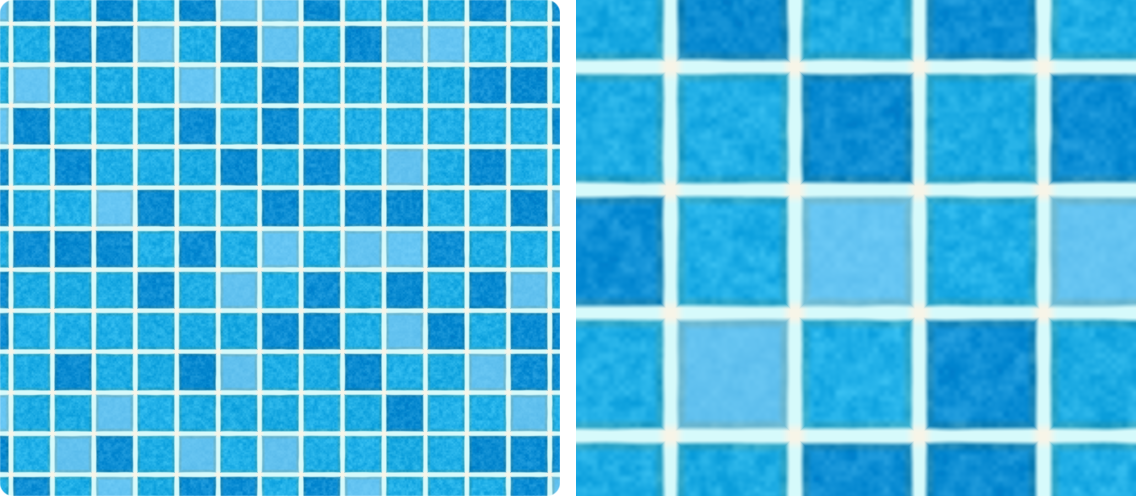
Left, the full canvas; right, a detail of the centre.
Give the GLSL for this pattern, as a Shadertoy shader.

```glsl
// Pool mosaic: square glass tiles in three blues, set in pale grout on a
// panel with rounded corners. A hash picks each tile's blue, and two octaves
// of value noise mottle the glass; edges come from distance to the grid.

float hash(vec2 p) {
    vec3 q = fract(p.xyx * vec3(0.1031, 0.1030, 0.0973));
    q += dot(q, q.yzx + 33.33);
    return fract((q.x + q.y) * q.z);
}

float valueNoise(vec2 p) {
    vec2 cell = floor(p), f = fract(p);
    f = f * f * (3.0 - 2.0 * f);
    return mix(mix(hash(cell), hash(cell + vec2(1, 0)), f.x),
               mix(hash(cell + vec2(0, 1)), hash(cell + vec2(1, 1)), f.x), f.y);
}

float roundedBox(vec2 p, vec2 halfSize, float radius) {
    vec2 d = abs(p) - halfSize + radius;
    return length(max(d, 0.0)) + min(max(d.x, d.y), 0.0) - radius;
}

// Roughly one half mid blue, one third deep blue, the rest pale.
vec3 glassColour(vec2 id) {
    float pick = hash(id + 71.0);
    vec3 colour = vec3(0.12, 0.68, 0.90);
    if (pick < 0.34) colour = vec3(0.045, 0.55, 0.825);
    else if (pick > 0.86) colour = vec3(0.39, 0.765, 0.945);
    return colour + 0.025 * (hash(id + 19.0) - 0.5);
}

void mainImage(out vec4 fragColor, in vec2 fragCoord) {
    vec2 uv = fragCoord / iResolution.xy;

    // Grid counted from the top left, with cut tiles along the border
    vec2 grid = vec2(uv.x, 1.0 - uv.y) * vec2(13.51, 12.1) - vec2(0.264, 0.578);
    vec2 id = floor(grid) + 40.0;
    vec2 toLine = 0.5 - abs(fract(grid) - 0.5);
    float pixel = 13.51 / iResolution.x;

    // Mottled glass, calmer on the pale tiles
    vec3 glass = glassColour(id);
    vec2 grainPos = grid + 40.0;
    float mottle = 0.6 * valueNoise(grainPos * 11.0)
                 + 0.4 * valueNoise(grainPos * 23.0 + 7.0) - 0.5;
    float strength = mix(0.22, 0.08, smoothstep(0.2, 0.35, glass.r));
    glass += mottle * strength * vec3(0.9, 0.65, 0.4);

    // Dull teal rim where the glass meets the grout
    float wobble = 0.012 * (valueNoise(grainPos * 4.0) - 0.5);
    float edge = min(toLine.x, toLine.y) + wobble;
    float rim = 1.0 - smoothstep(0.08, 0.15, edge);
    glass = mix(glass, glass * vec3(0.95, 0.93, 0.87) + vec3(0.05, 0.01, 0.0), rim);

    // Icy grout, turning cream at the crossings
    float crossing = 1.0 - smoothstep(0.02, 0.13, max(toLine.x, toLine.y));
    vec3 grout = mix(vec3(0.84, 0.98, 0.985), vec3(0.97, 0.96, 0.91), crossing);
    float blur = max(0.028, 0.75 * pixel);
    vec3 colour = mix(grout, glass, smoothstep(0.058 - blur, 0.058 + blur, edge));

    // Rounded panel corners
    vec2 centred = (fragCoord - 0.5 * iResolution.xy) / iResolution.y;
    float panel = roundedBox(centred, 0.5 * iResolution.xy / iResolution.y, 0.027);
    float soft = 1.0 / iResolution.y;
    colour = mix(colour, vec3(1.0), smoothstep(-soft, soft, panel));

    fragColor = vec4(clamp(colour, 0.0, 1.0), 1.0);
}
```
